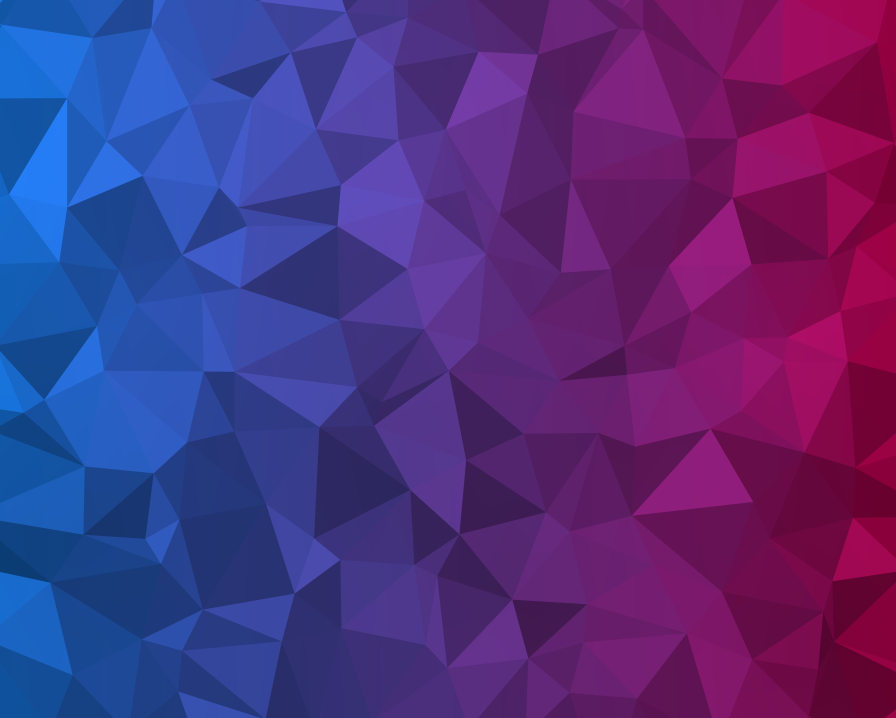
Give the GLSL for this background, as a Shadertoy shader.

```glsl
const vec2 GRID = vec2(13.5, 10.8);   // mesh cells across the canvas
const float JITTER = 0.97;            // vertex scatter, below 1 keeps the mesh valid
const float CONTRAST = 0.46;          // spread of facet brightness
const float FLATNESS = 0.8;           // 1 = one plain colour per facet
const float LOW_TONE = 0.93;          // brightness at the bottom
const float HIGH_TONE = 1.04;         // brightness at the top
const float GLOW_GAIN = 0.6;          // strength of the broad lights and shadows
const float SHEEN = 0.08;             // pale violet tint on bright facets

// Colour stops, evenly spaced from left to right
const int STOPS = 6;
const vec3 RAMP[STOPS] = vec3[STOPS](
    vec3(0.07, 0.38, 0.73), vec3(0.17, 0.30, 0.65), vec3(0.26, 0.22, 0.54),
    vec3(0.38, 0.15, 0.47), vec3(0.48, 0.08, 0.39), vec3(0.56, 0.00, 0.24));

float hash(vec2 p) {
    return fract(sin(dot(p, vec2(127.1, 311.7))) * 43758.5453);
}

vec2 meshVertex(vec2 id) {
    vec2 scatter = vec2(hash(id), hash(id + 57.3)) - 0.5;
    return id + JITTER * scatter;
}

float cross2(vec2 a, vec2 b) {
    return a.x * b.y - a.y * b.x;
}

float signedArea(vec2 a, vec2 b, vec2 c) {
    return cross2(b - a, c - a);
}

// Distance to the line a-b, positive on its left
float edgeDistance(vec2 p, vec2 a, vec2 b) {
    return cross2(normalize(b - a), p - a);
}

float triangleCoverage(vec2 p, vec2 a, vec2 b, vec2 c, float pixel) {
    float inner = min(edgeDistance(p, a, b),
                  min(edgeDistance(p, b, c), edgeDistance(p, c, a)));
    return clamp(0.5 + inner / pixel, 0.0, 1.0);
}

vec3 rampColor(float x) {
    float t = clamp(x, 0.0, 1.0) * float(STOPS - 1);
    int i = min(int(t), STOPS - 2);
    return mix(RAMP[i], RAMP[i + 1], t - float(i));
}

float glow(vec2 uv, vec2 center, float radius) {
    vec2 d = (uv - center) / radius;
    return exp(-dot(d, d));
}

// Broad lights and shadows across the sheet
float toneAt(vec2 uv) {
    float light = 0.14 * glow(uv, vec2(0.02, 0.78), 0.12);
    light += 0.20 * glow(uv, vec2(0.15, 0.57), 0.10);
    light += 0.20 * glow(uv, vec2(0.45, 0.77), 0.12);
    light += 0.24 * glow(uv, vec2(0.88, 0.54), 0.09);
    light += 0.20 * glow(uv, vec2(0.89, 0.94), 0.09);
    light -= 0.24 * glow(uv, vec2(0.06, 0.25), 0.11);
    light -= 0.20 * glow(uv, vec2(0.44, 0.36), 0.11);
    light -= 0.30 * glow(uv, vec2(0.58, 0.20), 0.10);
    light -= 0.20 * glow(uv, vec2(0.70, 0.43), 0.10);
    light -= 0.25 * glow(uv, vec2(0.91, 0.10), 0.10);
    return mix(LOW_TONE, HIGH_TONE, uv.y) + GLOW_GAIN * light;
}

vec3 facetColor(vec2 uv, vec2 middle, float seed) {
    vec2 tintPoint = mix(uv, middle / GRID, FLATNESS);
    float shade = (seed - 0.5) * CONTRAST;
    vec3 color = rampColor(tintPoint.x) * (toneAt(tintPoint) + shade);
    return color + SHEEN * max(shade, 0.0) * vec3(1.0, 0.9, 1.4);
}

// Adds one facet, weighted by its coverage
void addFacet(inout vec4 sum, vec2 p, vec2 a, vec2 b, vec2 c,
              float seed, float pixel) {
    float cover = triangleCoverage(p, a, b, c, pixel);
    if (cover > 0.0) {
        sum += cover * vec4(facetColor(p / GRID, (a + b + c) / 3.0, seed), 1.0);
    }
}

void mainImage(out vec4 fragColor, in vec2 fragCoord) {
    vec2 p = fragCoord / iResolution.xy * GRID;
    float pixel = GRID.y / iResolution.y;
    vec4 sum = vec4(0.0);

    // Visit the nearby cells and split each into two facets
    for (int y = -1; y <= 1; y++) {
        for (int x = -1; x <= 1; x++) {
            vec2 id = floor(p) + vec2(float(x), float(y));
            vec2 a = meshVertex(id);
            vec2 b = meshVertex(id + vec2(1.0, 0.0));
            vec2 c = meshVertex(id + vec2(1.0, 1.0));
            vec2 d = meshVertex(id + vec2(0.0, 1.0));

            // Take the shorter diagonal unless it leaves the cell
            bool acValid = min(signedArea(a, b, c), signedArea(a, c, d)) > 0.0;
            bool bdValid = min(signedArea(a, b, d), signedArea(b, c, d)) > 0.0;
            bool useAC = acValid && (!bdValid || distance(a, c) < distance(b, d));

            float seed1 = hash(id + 13.7);
            float seed2 = hash(id + 91.1);
            addFacet(sum, p, a, b, useAC ? c : d, seed1, pixel);
            addFacet(sum, p, useAC ? a : b, c, d, seed2, pixel);
        }
    }
    fragColor = vec4(sum.rgb / max(sum.a, 0.001), 1.0);
}
```
